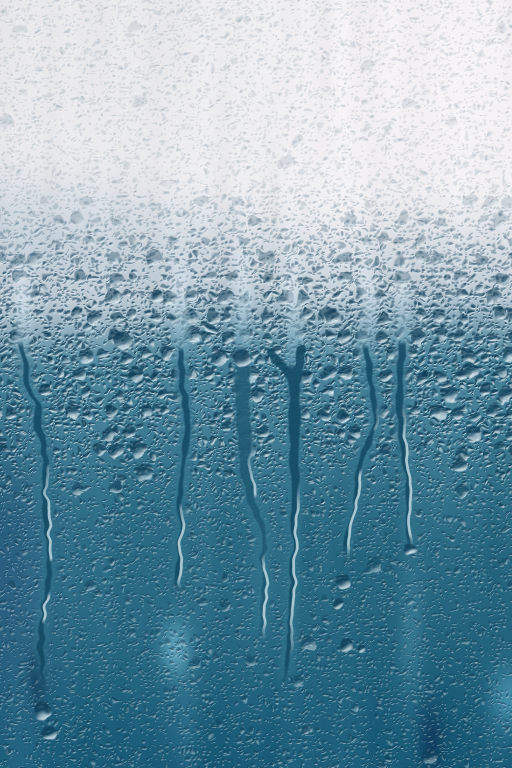
Give the GLSL for this texture, as a Shadertoy shader.

```glsl
// Rain-misted window: a white to teal haze behind glass covered in condensation.
// Jittered grids scatter the beads, bent vertical paths form the trickles,
// and each bead is shaded as a small lens, dark above and bright below.

float hash(vec2 p) {
    return fract(sin(dot(p, vec2(127.1, 311.7))) * 43758.5453);
}

float noise(vec2 p) {
    vec2 i = floor(p), f = fract(p);
    f = f * f * (3.0 - 2.0 * f);
    return mix(mix(hash(i), hash(i + vec2(1, 0)), f.x),
               mix(hash(i + vec2(0, 1)), hash(i + vec2(1, 1)), f.x), f.y);
}

float blob(vec2 p, vec2 centre, vec2 size) {
    vec2 v = (p - centre) / size;
    return exp(-dot(v, v));
}

float segment(vec2 p, vec2 a, vec2 b) {
    vec2 ab = b - a;
    return length(p - a - ab * clamp(dot(p - a, ab) / dot(ab, ab), 0.0, 1.0));
}

// Out-of-focus background; p.y runs downward from the top edge
vec3 haze(vec2 p) {
    float cloud = noise(p * vec2(7, 5)) - 0.5;
    float y = p.y + 0.03 * cloud;
    float left = 1.0 - smoothstep(0.0, 0.4, p.x);
    vec3 c = mix(vec3(0.92, 0.92, 0.93), vec3(0.96, 0.95, 0.96), blob(p, vec2(0.58, 0.1), vec2(0.25)));
    c = mix(c, vec3(0.75, 0.80, 0.84), smoothstep(0.24, 0.42, y + 0.07 * left));
    c = mix(c, vec3(0.28, 0.51, 0.60), smoothstep(0.37, 0.49, y));
    c = mix(c, vec3(0.16, 0.41, 0.51), smoothstep(0.47, 0.73, y));
    c = mix(c, vec3(0.11, 0.37, 0.48), smoothstep(0.75, 1.0, y));
    c = mix(c, vec3(0.20, 0.38, 0.53), 0.6 * blob(p, vec2(0.0, 0.76), vec2(0.07, 0.16)));
    c += 0.04 * cloud * smoothstep(0.4, 0.6, y);
    c += 0.035 * (noise(p * vec2(45, 3)) - 0.5);
    // Soft pale and dark patches near the bottom
    c += vec3(0.20, 0.22, 0.21) * blob(p, vec2(0.228, 0.845), vec2(0.019, 0.035));
    c += vec3(0.15, 0.18, 0.18) * blob(p, vec2(0.665, 0.91), vec2(0.025, 0.04));
    c += 0.08 * blob(p, vec2(0.535, 0.83), vec2(0.016, 0.10));
    c += 0.05 * blob(p, vec2(0.23, 0.94), vec2(0.035, 0.08));
    c = mix(c, vec3(0.06, 0.21, 0.36), 0.75 * blob(p, vec2(0.562, 0.965), vec2(0.016, 0.045)));
    return mix(c, vec3(0.06, 0.22, 0.34), 0.8 * blob(p, vec2(0.049, 0.88), vec2(0.011, 0.038)));
}

// Lens shading; v is the offset from the bead centre in radii
vec3 bead(vec3 c, vec2 v, float soft, float strength) {
    float cover = 1.0 - smoothstep(1.0 - soft, 1.0 + soft, length(v));
    float lit = smoothstep(-0.1, 0.8, v.y + 0.35 * v.x);
    vec3 body = mix(mix(c, vec3(0.05, 0.23, 0.33), 0.75), mix(c, vec3(0.92, 0.96, 0.98), 0.8), lit);
    return mix(c, body, cover * strength);
}

// Path through four evenly spaced x positions
float pathX(vec4 xs, float t) {
    float s = clamp(t, 0.0, 1.0) * 3.0;
    float x = mix(xs.x, xs.y, smoothstep(0.0, 1.0, s));
    x = mix(x, xs.z, smoothstep(1.0, 2.0, s));
    return mix(x, xs.w, smoothstep(2.0, 3.0, s));
}

void mainImage(out vec4 fragColor, in vec2 fragCoord) {
    float px = 1.0 / iResolution.y;
    vec2 p = vec2(fragCoord.x, iResolution.y - fragCoord.y) * px;
    vec3 col = haze(p);

    vec4 paths[6] = vec4[6](
        vec4(0.029, 0.058, 0.061, 0.053), vec4(0.236, 0.241, 0.234, 0.234),
        vec4(0.316, 0.318, 0.341, 0.342), vec4(0.381, 0.387, 0.381, 0.371),
        vec4(0.480, 0.489, 0.466, 0.449), vec4(0.525, 0.520, 0.530, 0.535));
    vec2 spans[6] = vec2[6](vec2(0.445, 0.90), vec2(0.453, 0.77), vec2(0.465, 0.83),
                            vec2(0.475, 0.89), vec2(0.45, 0.725), vec2(0.445, 0.715));

    // Wiped channels: fewer beads, pale ghosts above each trickle
    float wiped = 0.0, water = 0.0, glint = 0.0;
    for (int i = 0; i < 6; i++) {
        float k = float(i), len = spans[i].y - spans[i].x;
        float t = (p.y - spans[i].x) / len;
        float wobble = 0.008 * (noise(vec2(p.y * 38.0, k * 7.3)) - 0.5)
                     + 0.004 * (noise(vec2(p.y * 95.0, k * 3.1)) - 0.5);
        float d = p.x - pathX(paths[i], t) - wobble;
        float inside = smoothstep(-0.01, 0.02, t) * (1.0 - smoothstep(0.93, 1.02, t));
        float ghost = smoothstep(0.30, 0.40, p.y) * (1.0 - smoothstep(spans[i].x, spans[i].x + 0.04, p.y));
        float channel = exp(-pow(abs(d) / 0.011, 4.0));
        wiped = max(wiped, channel * max(inside, 0.7 * ghost));
        col += 0.06 * channel * ghost;
        float width = 0.0012 + 0.0028 * noise(vec2(p.y * 50.0, k + 9.0));
        width += (i == 2 ? 0.006 : i == 3 ? 0.004 : 0.001) * (1.0 - smoothstep(0.2, 0.65, t));
        float line = 1.0 - smoothstep(width - px, width + 1.5 * px, abs(d));
        water = max(water, line * inside * (i == 2 ? 0.55 : 0.85));
        float spark = smoothstep(0.45, 0.65, noise(vec2(p.y * 24.0, k * 5.0 + 2.0))) * smoothstep(0.25, 0.5, t);
        glint = max(glint, spark * inside * (1.0 - smoothstep(0.0008, 0.0008 + 1.5 * px, abs(d - width))));
    }
    col = mix(col, vec3(0.20, 0.46, 0.56), 0.45 * wiped * smoothstep(0.43, 0.5, p.y));

    // Scattered condensation, coarse to fine
    vec2 warp = vec2(noise(p * 110.0), noise(p * 110.0 + 40.0)) - 0.5;
    float strength = mix(0.13, 0.85, smoothstep(0.22, 0.46, p.y)) * (1.0 - 0.4 * smoothstep(0.55, 0.72, p.y));
    float band = smoothstep(0.18, 0.42, p.y) * (1.0 - smoothstep(0.52, 0.66, p.y));
    for (int i = 0; i < 5; i++) {
        float k = float(i), scale = 190.0 * pow(0.71, 4.0 - k);
        scale = 230.0 - scale;
        vec2 uv = (p + 0.006 * warp) * scale;
        uv.x += 17.0 * hash(vec2(floor(uv.y), k));
        vec2 id = floor(uv) + k * 31.0;
        float r = mix(0.18, 0.42, hash(id + 3.7));
        vec2 centre = 0.5 + (vec2(hash(id), hash(id + 8.1)) - 0.5) * (1.0 - 2.0 * r);
        float density = mix(0.42, mix(0.05, 0.65, band), k / 4.0);
        float present = step(hash(id + 15.3), density) * (1.0 - 0.85 * wiped);
        col = bead(col, (fract(uv) - centre) / r, min(0.9, scale * px / r), strength * present);
    }

    // Trickles, with the forked head of the fourth
    float fork = min(segment(p, vec2(0.352, 0.459), vec2(0.381, 0.494)),
                     segment(p, vec2(0.393, 0.455), vec2(0.384, 0.51))) + 0.004 * warp.x;
    water = max(water, 0.85 * (1.0 - smoothstep(0.004, 0.004 + 2.0 * px, fork)));
    col = mix(col, vec3(0.07, 0.28, 0.38), water);
    col = mix(col, vec3(0.80, 0.89, 0.92), 0.8 * glint);

    // Heavy drops: x, y, radius
    vec3 drops[14] = vec3[14](
        vec3(0.159, 0.444, 0.012), vec3(0.272, 0.426, 0.012), vec3(0.316, 0.466, 0.011),
        vec3(0.434, 0.413, 0.009), vec3(0.204, 0.385, 0.007), vec3(0.615, 0.482, 0.010),
        vec3(0.535, 0.715, 0.008), vec3(0.447, 0.757, 0.009), vec3(0.440, 0.785, 0.007),
        vec3(0.451, 0.840, 0.008), vec3(0.471, 0.844, 0.006), vec3(0.055, 0.926, 0.012),
        vec3(0.064, 0.954, 0.009), vec3(0.598, 0.604, 0.009));
    for (int i = 0; i < 14; i++) {
        vec2 v = (p + 0.005 * warp - drops[i].xy) / drops[i].z;
        if (i == 1) v = vec2(0.8 * v.x + 0.5 * v.y, 1.7 * (v.y - 0.55 * v.x));
        col = bead(col, v, 1.2 * px / drops[i].z, 0.9);
    }
    fragColor = vec4(clamp(col, 0.0, 1.0), 1.0);
}
```
